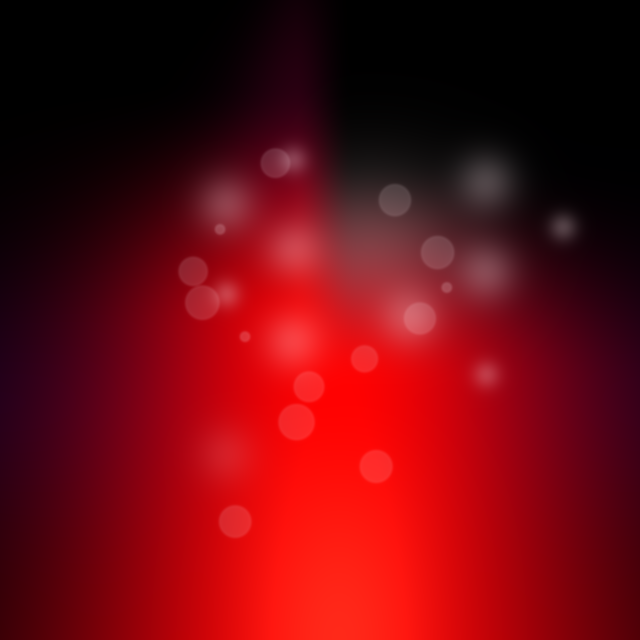
Write a WebGL 2 fragment shader that draws this background.

```glsl
#version 300 es
precision highp float;

#define GLOW_COUNT 11
#define DISC_COUNT 14
#define GLOW_STRENGTH 0.29
#define DISC_STRENGTH 0.16
#define HAZE_STRENGTH 0.28
#define BEAM_CENTER 0.53
#define PLUME_COLOR vec3(0.17, 0.0, 0.07)
#define HAZE_COLOR vec3(1.0, 0.88, 0.85)
#define LIGHT_COLOR vec3(0.95, 0.86, 0.88)
#define PURPLE_COLOR vec3(0.03, 0.0, 0.10)

uniform vec2 u_resolution;
out vec4 outColor;

const float PI = 3.14159;

float hash(float n) {
    return fract(sin(n * 127.1) * 43758.5453);
}

float bell(float x) {
    return exp(-x * x);
}

vec3 screenLight(vec3 base, vec3 light) {
    return base + light * (1.0 - base);
}

// Red beam, widening downward; its upper edge sits higher on the left
vec3 beam(vec2 p) {
    float side = smoothstep(0.46, 0.56, p.x);
    float dx = p.x - BEAM_CENTER;
    float onset = mix(smoothstep(0.13, 0.52, p.y), smoothstep(0.25, 0.60, p.y), side);
    float red = onset * bell(dx / (0.24 + 0.2 * p.y));
    vec3 color = vec3(red, 0.0, 0.12 * red * (1.0 - red));
    color += PURPLE_COLOR * bell((p.y - 0.63) / 0.2) * (1.0 - red);
    float core = bell(dx / 0.14) * smoothstep(0.58, 1.0, p.y);
    return color + vec3(0.1, 0.16, 0.1) * core;
}

// Dim plume above the beam, cut off on its right
vec3 plume(vec2 p) {
    float left = bell(min(p.x - 0.47, 0.0) / (0.06 + 0.3 * p.y));
    float right = 1.0 - smoothstep(0.46, 0.55, p.x);
    float height = smoothstep(-0.15, 0.2, p.y) * (1.0 - smoothstep(0.22, 0.45, p.y));
    return PLUME_COLOR * left * right * height;
}

// Pale haze over the upper right of the beam
float haze(vec2 p) {
    vec2 d = (p - vec2(0.58, 0.38)) / vec2(0.15, 0.12);
    return HAZE_STRENGTH * exp(-dot(d, d)) * smoothstep(0.42, 0.56, p.x);
}

// Soft glows descending in two swaying columns
float glows(vec2 p) {
    float light = 0.0;
    for (int n = 0; n < GLOW_COUNT; n++) {
        float i = float(n);
        float leftX = 0.406 + 0.052 * cos(i * PI * 0.5);
        float rightX = 0.76 + 0.12 * sin((i - 1.0) * PI * 0.25);
        float x = mix(leftX, rightX, mod(i, 2.0));
        float last = pow(i / 10.0, 16.0);
        vec2 center = vec2(x, 0.25 + 0.035 * i + 0.11 * last);
        float radius = n % 3 == 0 ? 0.022 : 0.046;
        light += GLOW_STRENGTH * (1.0 - 0.55 * last) * bell(length(p - center) / radius);
    }
    return light;
}

// Crisp discs alternating around the beam, loosening toward the bottom
float discs(vec2 p) {
    float light = 0.0;
    for (int n = 0; n < DISC_COUNT; n++) {
        float i = float(n);
        float s = 2.0 * i / float(DISC_COUNT - 1) - 1.0;
        float swing = 0.2 * cos(0.27 * (i - 4.5));
        float x = 0.5 + swing * (2.0 * mod(i, 2.0) - 1.0);
        float y = 0.485 + s * (0.16 + s * (0.05 + 0.12 * s));
        bool tiny = n % 3 == 2 && n < 9;
        float radius = tiny ? 0.008 : 0.02 + 0.012 * hash(i + 1.0);
        float d = length(p - vec2(x, y)) - radius;
        float fill = 1.0 - smoothstep(-0.003, 0.003, d);
        float rim = 0.12 * bell(d / 0.004);
        light += DISC_STRENGTH * (fill + rim) * (tiny ? 1.3 : 1.0);
    }
    return light;
}

void main() {
    // Canvas units, with y measured down from the top
    vec2 p = gl_FragCoord.xy / u_resolution;
    p.y = 1.0 - p.y;

    vec3 color = beam(p) + plume(p);
    color = screenLight(color, HAZE_COLOR * haze(p));
    color = screenLight(color, LIGHT_COLOR * glows(p));
    color = screenLight(color, LIGHT_COLOR * discs(p));
    outColor = vec4(clamp(color, 0.0, 1.0), 1.0);
}
```
